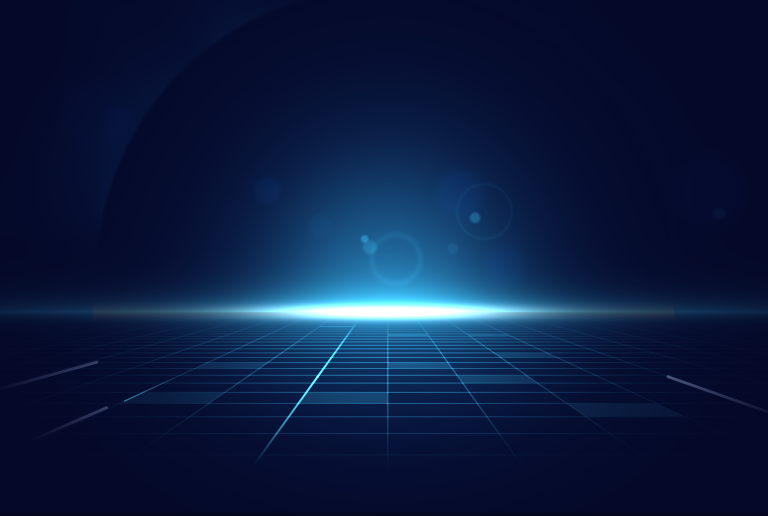
A WebGL 2 fragment shader for this background:

```glsl
#version 300 es
precision highp float;
// Glowing horizon over a perspective grid floor, under a dark dome with lens bokeh.
uniform vec2 u_resolution;
out vec4 fragColor;

const vec3 NIGHT = vec3(0.016, 0.034, 0.160);
const vec3 DEEP  = vec3(0.025, 0.105, 0.175);
const vec3 BLUE  = vec3(0.010, 0.110, 0.300);
const vec3 TEAL  = vec3(0.130, 0.430, 0.450);
const vec3 CYAN  = vec3(0.280, 0.780, 0.800);
const vec3 GREY  = vec3(0.420, 0.440, 0.480);

const float COLUMN_STEP = 0.72;
const float ROW_STEP = 0.406;
const float ROW_OFFSET = 0.23;
const float VANISH_HEIGHT = 0.064;

// Bokeh discs: centre, radius, strength.
const vec4 BOKEH[12] = vec4[12](
  vec4(-.570, .381, .088, .20), vec4(-.525, .368, .039, .20), vec4(-.233, .237, .031, .60),
  vec4( .140, .230, .058, .60), vec4( .169, .183, .012, 1.5), vec4(-.045, .142, .008, 1.6),
  vec4(-.035, .126, .016, .90), vec4(-.132, .167, .027, .25), vec4( .228, .090, .050, .40),
  vec4( .626, .235, .088, .20), vec4( .642, .191, .014, .25), vec4( .126, .123, .012, .40));

// Lit floor cells: column, row.
const vec2 TILES[10] = vec2[10](
  vec2(-1, 10), vec2(0, 14), vec2(1, 12), vec2(2, 16), vec2(-3, 14),
  vec2(-3, 10), vec2(2, 9), vec2(-2, 26), vec2(2, 22), vec2(0, 22));

float gauss(float x, float width) { return exp(-x * x / (width * width)); }

vec2 hashGradient(vec2 cell) {
  float a = 6.2832 * fract(sin(dot(cell, vec2(127.1, 311.7))) * 43758.5);
  return vec2(cos(a), sin(a));
}

float gradientNoise(vec2 p) {
  vec2 i = floor(p), f = fract(p), e = vec2(0, 1);
  vec2 u = f * f * f * (f * (f * 6.0 - 15.0) + 10.0);
  float low = mix(dot(hashGradient(i), f), dot(hashGradient(i + e.yx), f - e.yx), u.x);
  float high = mix(dot(hashGradient(i + e), f - e), dot(hashGradient(i + 1.0), f - 1.0), u.x);
  return mix(low, high, u.y);
}

float stroke(float dist, float halfWidth, float px) {
  return 1.0 - smoothstep(max(halfWidth - 0.5 * px, 0.0), halfWidth + 0.7 * px, dist);
}

// Segment that fades from full at a to nothing at b.
float streak(vec2 p, vec2 a, vec2 b, float halfWidth, float px) {
  vec2 ab = b - a;
  float t = clamp(dot(p - a, ab) / dot(ab, ab), 0.0, 1.0);
  return stroke(length(p - a - ab * t), halfWidth, px) * (1.0 - t);
}

vec3 sky(vec2 p, float px) {
  float haze = gradientNoise(p * 5.0);
  vec3 col = DEEP * gauss(p.x, 0.33) * gauss(p.y, 0.37);
  col += TEAL * 0.68 * gauss(p.x, 0.215) * gauss(p.y - 0.03, 0.235) * (1.0 + 0.1 * haze);
  // Faint light outside the dome edge, mostly at the upper left
  float rim = length(p - vec2(-0.006, 0.070)) - 0.556;
  float side = 0.12 + 0.88 * smoothstep(0.05, -0.35, p.x);
  col += vec3(0.006, 0.032, 0.050) * smoothstep(-px, 0.008, rim) * exp(-max(rim, 0.0) / 0.12)
       * side * (0.8 + haze) * smoothstep(0.06, 0.20, p.y);
  // Discs and rings
  for (int i = 0; i < 12; i++) {
    vec4 b = BOKEH[i];
    float disc = 1.0 - smoothstep(-0.5 * b.z, px, length(p - b.xy) - b.z);
    col += mix(TEAL, BLUE, smoothstep(0.015, 0.035, b.z)) * 0.27 * disc * b.w;
  }
  float rings = gauss(length(p - vec2(0.016, 0.103)) - 0.047, 0.006)
              + 0.7 * gauss(length(p - vec2(0.187, 0.195)) - 0.053, 0.003);
  return col + TEAL * 0.10 * rings;
}

vec3 groundPlane(vec2 p, float px) {
  float depth = VANISH_HEIGHT - p.y;
  vec2 grid = vec2(p.x / (depth * COLUMN_STEP), 1.0 / (depth * ROW_STEP) - ROW_OFFSET);
  vec2 offset = abs(grid - floor(grid + 0.5));
  float slope = p.x / depth;
  float rowGap = depth * depth * ROW_STEP;
  float columns = stroke(offset.x * depth * COLUMN_STEP / sqrt(1.0 + slope * slope), 0.0009, px);
  float rows = stroke(offset.y * rowGap, 0.0007, px);
  rows = mix(0.3, rows, smoothstep(0.003, 0.007, rowGap));
  float fade = smoothstep(-0.32, -0.14, p.y);
  float spread = gauss(p.x, 0.36);
  vec3 col = DEEP * 0.95 * gauss(p.x, 0.36) * gauss(p.y, 0.25);
  col += TEAL * 0.34 * gauss(p.x, 0.27) * gauss(p.y, 0.12);
  columns *= smoothstep(0.0, -0.10, p.y);
  col += TEAL * fade * spread * (0.70 * rows + 0.80 * columns);
  for (int i = 0; i < 10; i++) {
    vec2 inside = 0.5 - abs(grid - TILES[i] - 0.5);
    vec2 edge = smoothstep(vec2(0.0), px / vec2(depth * COLUMN_STEP, rowGap), inside);
    col += TEAL * 0.36 * edge.x * edge.y * (0.25 + 0.75 * spread);
  }
  // Bright beams along grid lines and their pale outer ends
  vec2 hot = vec2(-0.136, -0.125);
  col += CYAN * streak(p, hot, vec2(-0.258, -0.294), 0.0018, px);
  col += CYAN * streak(p, hot, vec2(-0.060, -0.020), 0.0018, px);
  col += CYAN * 0.5 * streak(p, vec2(-0.510, -0.172), vec2(-0.400, -0.121), 0.0010, px);
  col += GREY * 0.45 * streak(p, vec2(-0.545, -0.185), vec2(-0.690, -0.248), 0.0026, px);
  col += GREY * 0.45 * streak(p, vec2(-0.564, -0.097), vec2(-0.770, -0.154), 0.0026, px);
  col += GREY * 0.6 * streak(p, vec2(0.543, -0.125), vec2(0.770, -0.205), 0.0026, px);
  return col * smoothstep(0.0, 0.012, -p.y);
}

vec3 horizonGlow(vec2 p, float px) {
  float reach = p.y > 0.0 ? 0.040 : 0.019;
  vec3 col = CYAN * 0.62 * gauss(p.x, 0.27) * exp(-abs(p.y) / reach);
  col += TEAL * 0.85 * gauss(p.x, 0.68) * exp(-abs(p.y) / (reach * 0.6));
  col += vec3(0.95, 0.80, 0.75) * gauss(p.x, 0.21) * gauss(p.y, 0.013);
  // Warm strip with clean ends
  float strip = 1.0 - smoothstep(-px, px, abs(p.x + 0.008) - 0.563);
  return col + vec3(0.07, 0.01, -0.03) * strip * gauss(p.y, 0.013);
}

void main() {
  float px = 1.0 / u_resolution.y;
  vec2 p = (gl_FragCoord.xy - u_resolution * vec2(0.505, 0.395)) * px;
  vec3 col = NIGHT + (p.y > 0.0 ? sky(p, px) : groundPlane(p, px)) + horizonGlow(p, px);
  col *= mix(0.7, 1.0, smoothstep(0.003, 0.010, p.y + 0.395));
  fragColor = vec4(clamp(col, 0.0, 1.0), 1.0);
}
```
